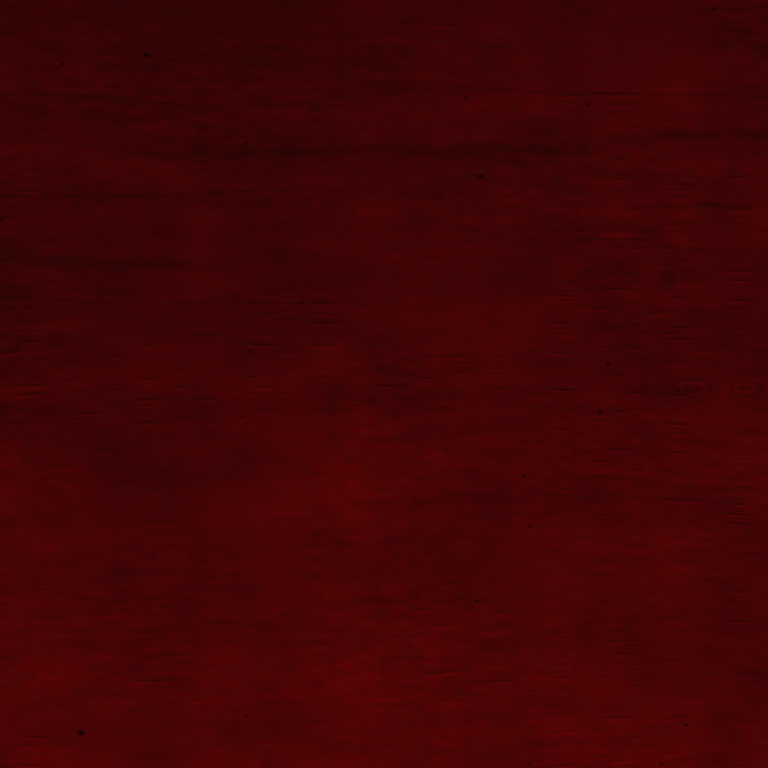
This texture is drawn by a three.js fragment shader. Its source:

```glsl
// Dark red stained wood with a fine horizontal grain, brighter toward the bottom.
// Layered stretched noise gives clouds and streaks; cell grids scatter short
// fibres and pits; sine-bent seams and two small ringed knots finish the board.
varying vec2 vUv;

const vec3 DEEP_RED = vec3(0.160, 0.014, 0.015);
const vec3 WARM_RED = vec3(0.340, 0.017, 0.022);
const float SHADOW_KNEE = 0.225;

float hash(vec2 cell) {
  return fract(sin(dot(cell, vec2(127.1, 311.7))) * 43758.5);
}

float valueNoise(vec2 p) {
  vec2 cell = floor(p);
  vec2 f = fract(p);
  f = f * f * (3.0 - 2.0 * f);
  float low = mix(hash(cell), hash(cell + vec2(1.0, 0.0)), f.x);
  float high = mix(hash(cell + vec2(0.0, 1.0)), hash(cell + 1.0), f.x);
  return mix(low, high, f.y);
}

// Layered noise centred on zero
float layeredNoise(vec2 p) {
  float sum = 0.0;
  float weight = 0.5;
  for (int i = 0; i < 4; i++) {
    sum += weight * (valueNoise(p) - 0.5);
    p = p * 2.03 + vec2(17.3, 9.1);
    weight *= 0.55;
  }
  return sum;
}

float bell(float x, float width) {
  float t = x / width;
  return exp(-t * t);
}

// Short embossed dashes: a dark cut with a faint light lip below
float fibres(vec2 uv, vec2 grid, float density, float seed) {
  vec2 p = uv * grid;
  vec2 cell = floor(p) + seed;
  vec2 local = fract(p) - 0.5;
  float halfLength = mix(0.15, 0.45, hash(cell + 3.7));
  float tilt = (hash(cell + 5.1) - 0.5) * 0.5;
  float offset = local.y - (hash(cell + 8.3) - 0.5) * 0.3 - tilt * local.x;
  float taper = 1.0 - smoothstep(halfLength * 0.3, halfLength, abs(local.x));
  float profile = 0.7 * bell(offset + 0.2, 0.14) - bell(offset, 0.12);
  return profile * taper * step(hash(cell), density);
}

// Sparse round pits, one at most in each cell
float pits(vec2 uv, float count, float density, float seed) {
  vec2 p = uv * count;
  vec2 cell = floor(p) + seed;
  vec2 centre = 0.2 + 0.6 * vec2(hash(cell + 1.3), hash(cell + 6.9));
  float radius = mix(0.0012, 0.0040, pow(hash(cell + 4.2), 3.0));
  float dist = length((fract(p) - centre) / count * vec2(0.8, 1.0));
  float mask = 1.0 - smoothstep(radius * 0.4, radius + 0.0012, dist);
  return mask * step(hash(cell), density);
}

// Long dark line bent by two sines, fading in and out along its length
float seam(vec2 uv, float height, float width, float seed) {
  float bend = 0.011 * sin(uv.x * 5.0 + seed) + 0.004 * sin(uv.x * 13.0 + seed * 2.3);
  float fade = smoothstep(0.25, 0.75, valueNoise(vec2(uv.x * 3.0 + seed, seed)));
  return bell(uv.y - height - bend, width) * fade;
}

// Small eye-shaped knot made of fine rings
float knot(vec2 uv, vec2 centre, vec2 size) {
  vec2 p = (uv - centre) / size;
  float dist = length(p) + 0.9 * layeredNoise(uv * vec2(50.0, 90.0));
  return sin(dist * 11.0) * (1.0 - smoothstep(0.4, 1.2, dist));
}

void main() {
  vec2 uv = vUv;
  vec2 warped = uv + vec2(0.0, 0.012 * sin(uv.x * 4.0 + uv.y * 6.0));

  // Broad light: bright lower middle, dark top and upper left
  float red = 0.278 - 0.060 * uv.y;
  red -= 0.018 * uv.y * (1.0 - smoothstep(0.0, 0.45, uv.x));
  red += 0.024 * bell(length(uv - vec2(0.6, 0.12)), 0.35);
  red -= 0.012 * smoothstep(0.95, 1.0, uv.y);

  // Stain clouds, blotches and grain streaks, with the shadows held back
  red += 0.085 * layeredNoise(uv * vec2(5.0, 5.0) + 2.0);
  red += 0.060 * layeredNoise(uv * vec2(19.0, 17.0) + 31.0);
  red += 0.050 * layeredNoise(warped * vec2(3.5, 24.0) + 7.0);
  red += 0.45 * max(SHADOW_KNEE - red, 0.0);

  // Hairline grain and mottling, stronger in some areas than others
  float grainStrength = mix(0.5, 1.5, valueNoise(uv * vec2(6.0, 8.0) + 23.0));
  float grain = 0.028 * (valueNoise(warped * vec2(14.0, 125.0)) - 0.5);
  grain += 0.034 * (valueNoise(uv * vec2(46.0, 180.0)) - 0.5);
  grain += 0.026 * (valueNoise(uv * vec2(120.0, 240.0)) - 0.5);
  grain += 0.014 * (valueNoise(uv * vec2(70.0, 80.0)) - 0.5);
  red += grain * grainStrength;

  // Fibres gather in patches
  float patches = smoothstep(0.4, 0.7, valueNoise(uv * vec2(5.0, 8.0) + 11.0));
  red += 0.060 * patches * fibres(warped, vec2(13.0, 75.0), 0.26, 0.0);
  red += 0.050 * patches * fibres(warped + 0.013, vec2(22.0, 95.0), 0.30, 40.0);

  // Seams alternate between thin cracks and soft dark bands
  for (int i = 0; i < 5; i++) {
    float n = float(i);
    float soft = mod(n, 2.0);
    float width = mix(0.0018, 0.009, soft);
    red -= 0.034 * seam(uv, 0.60 + 0.07 * n, width, 2.7 * n + 1.0);
  }

  // Pair of knots near the right edge
  for (int i = 0; i < 2; i++) {
    vec2 centre = vec2(0.905 + 0.062 * float(i), 0.495);
    red -= 0.034 * knot(uv, centre, vec2(0.032, 0.014));
  }

  vec3 colour = mix(DEEP_RED, WARM_RED, (red - DEEP_RED.r) / (WARM_RED.r - DEEP_RED.r));
  float pitMask = max(pits(uv, 7.0, 0.08, 0.0), 0.6 * pits(uv + 0.03, 13.0, 0.04, 60.0));
  colour *= 1.0 - 0.7 * pitMask;
  gl_FragColor = vec4(max(colour, 0.0), 1.0);
}
```
